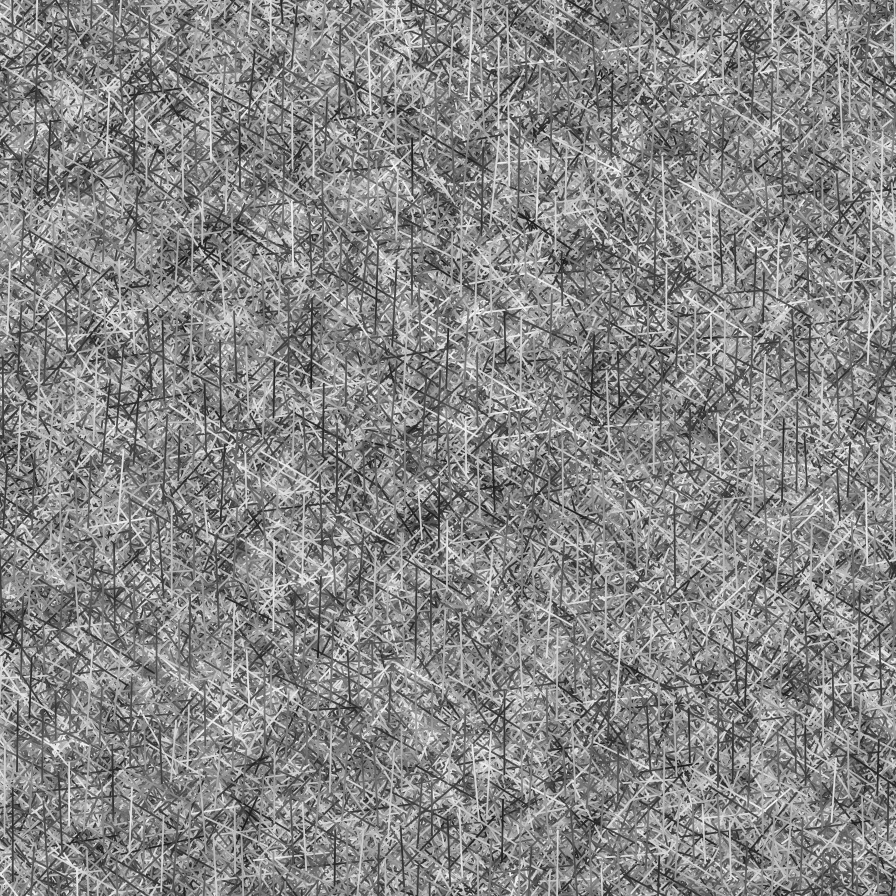
Give the GLSL for this texture, as a WebGL 1 fragment shader.

```glsl
precision highp float;

uniform vec2 u_resolution;

const int LAYERS = 72;

vec4 hash4(vec3 p) {
  vec4 q = fract(p.xyzx * vec4(0.1031, 0.1030, 0.0973, 0.1099));
  q += dot(q, q.wzxy + 33.33);
  return fract((q.xxyz + q.yzzw) * q.zywx);
}

float valueNoise(vec2 p) {
  vec2 cell = floor(p);
  vec2 f = fract(p);
  f = f * f * (3.0 - 2.0 * f);
  float a = hash4(vec3(cell, 7.0)).x;
  float b = hash4(vec3(cell + vec2(1.0, 0.0), 7.0)).x;
  float c = hash4(vec3(cell + vec2(0.0, 1.0), 7.0)).x;
  float d = hash4(vec3(cell + vec2(1.0, 1.0), 7.0)).x;
  return mix(mix(a, b, f.x), mix(c, d, f.x), f.y);
}

// One straight fibre per long, thin cell: x is its tone, y its coverage
vec2 fibre(vec2 p, float layer, float pixel) {
  vec2 size = vec2(0.11, 0.016);
  float row = floor(p.y / size.y);
  p.x += size.x * hash4(vec3(row, layer, 3.0)).x;
  float column = floor(p.x / size.x);
  vec4 rnd = hash4(vec3(column, row, layer));

  vec2 local = p - vec2(column, row) * size;
  float along = local.x / size.x;
  float center = size.y * mix(0.12 + 0.76 * rnd.x, 0.12 + 0.76 * rnd.y, along);
  float across = abs(local.y - center);
  float beyondEnd = (abs(along - 0.5) - mix(0.25, 0.48, rnd.z)) * size.x;

  float body = clamp((0.001 - across) / pixel + 0.5, 0.0, 1.0);
  float ends = clamp(0.5 - beyondEnd / pixel, 0.0, 1.0);
  return vec2(0.18 + 0.71 * rnd.w, body * ends);
}

void main() {
  float pixel = 1.0 / min(u_resolution.x, u_resolution.y);
  vec2 uv = gl_FragCoord.xy * pixel;
  float tone = 0.53;

  // Layers of fibres, crowded toward the two diagonals
  for (int i = 0; i < LAYERS; i++) {
    float layer = float(i) + 1.0;
    float turn = 3.14159 * fract(layer * 0.618034);
    float angle = turn + 0.15 * sin(4.0 * turn);
    vec2 dir = vec2(cos(angle), sin(angle));
    vec2 p = vec2(dot(uv, dir), dot(uv, vec2(-dir.y, dir.x)));
    p += 4.0 + hash4(vec3(layer, 5.0, 11.0)).xy;
    vec2 f = fibre(p, layer, pixel);
    tone = mix(tone, f.x, f.y);
  }

  // Soft clumps of lighter and darker felt
  tone += 0.18 * (valueNoise(uv * 48.0) - 0.5);
  tone += 0.05 * (valueNoise(uv * 9.0 + 20.0) - 0.5);

  gl_FragColor = vec4(vec3(clamp(tone, 0.0, 1.0)), 1.0);
}
```
